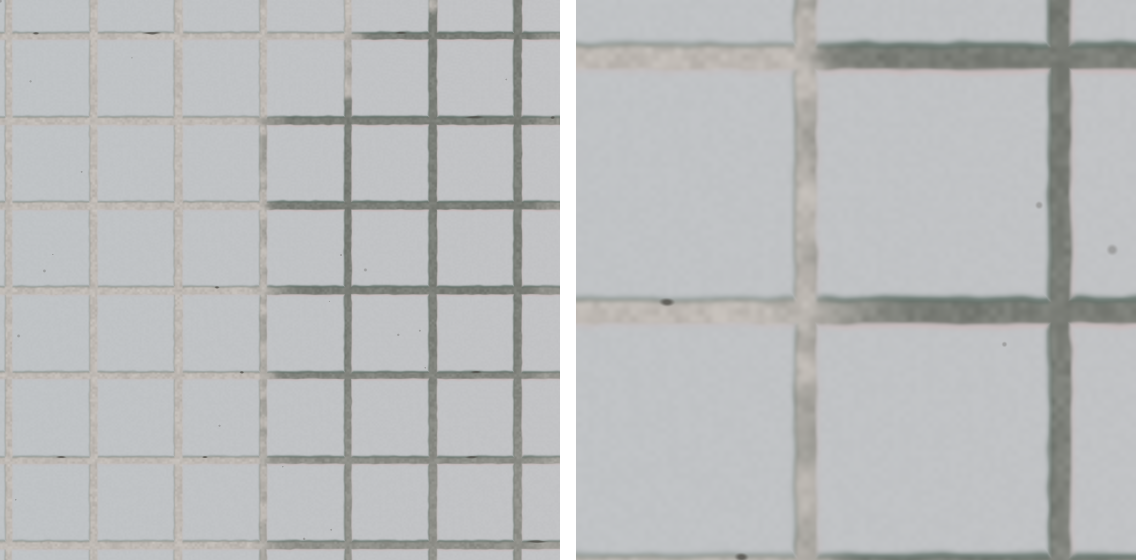
Left, the full canvas; right, a detail of the centre.
This texture is drawn by a Shadertoy shader. Its source:

```glsl
#define CELLS 6.6
#define ORIGIN vec2(0.0156, 0.0265)
#define HALF_WIDTH 0.046
#define TILE vec3(0.758, 0.764, 0.773)
#define PALE_GROUT vec3(0.750, 0.729, 0.708)
#define DARK_GROUT vec3(0.478, 0.490, 0.465)
#define SHADOW vec3(0.36, 0.43, 0.40)
#define PINK_RIM vec3(0.79, 0.72, 0.72)
#define SPECK vec3(0.30, 0.29, 0.27)
#define MOTTLE 0.10
#define GRAIN 0.014

float hash(vec2 p) {
    return fract(sin(dot(p, vec2(127.1, 311.7))) * 43758.5453);
}

float noise(vec2 p) {
    vec2 i = floor(p), f = fract(p);
    f = f * f * (3.0 - 2.0 * f);
    return mix(mix(hash(i), hash(i + vec2(1, 0)), f.x),
               mix(hash(i + vec2(0, 1)), hash(i + vec2(1, 1)), f.x), f.y);
}

// Soiling of the joints: the right side, with a stepped upper left border
float soiling(vec2 p) {
    float border = 3.1 + 1.05 * smoothstep(5.0, 5.35, p.y)
                 + 0.95 * smoothstep(6.05, 6.4, p.y);
    float ragged = (noise(p * 9.0) - 0.5) * 0.25;
    float dirt = smoothstep(border - 0.25, border + 0.25, p.x + ragged);
    dirt *= mix(0.68, 1.0, smoothstep(0.3, 3.2, p.y));
    return dirt * (1.0 - 0.35 * smoothstep(6.08, 6.35, p.x));
}

// Soft thin band around a distance of zero
float rim(float d, float width) {
    return exp(-d * d / (width * width));
}

// Small dark chips along the upper edge of some joints
float chips(vec2 p, vec2 q, float halfWidth) {
    vec2 id = vec2(floor(p.x), round(p.y));
    float along = fract(p.x) - mix(0.15, 0.9, hash(id + 3.7));
    float size = mix(0.025, 0.13, pow(hash(id + 8.3), 3.0));
    vec2 r = vec2(along / size, (q.y - halfWidth * 0.85) / 0.016);
    return step(0.68, hash(id + 5.1)) * (1.0 - smoothstep(0.3, 1.3, length(r)));
}

// Tiny scattered pits, at most one in each patch
float pits(vec2 p) {
    vec2 id = floor(p * 3.0), f = fract(p * 3.0);
    vec2 centre = 0.2 + 0.6 * vec2(hash(id + 1.3), hash(id + 6.9));
    float radius = mix(0.03, 0.07, hash(id + 4.4));
    float pit = 1.0 - smoothstep(radius * 0.3, radius * 1.2, length(f - centre));
    return pit * step(0.95, hash(id + 9.2));
}

void mainImage(out vec4 fragColor, in vec2 fragCoord) {
    vec2 uv = fragCoord / iResolution.xy;
    vec2 p = (uv - ORIGIN) * CELLS;
    float aa = max(CELLS / iResolution.y, 0.012);

    // Joints lie on whole numbers, with slightly uneven edges
    vec2 line = round(p);
    vec2 q = p - line;
    q += (vec2(noise(p * 13.0), noise(p * 13.0 + 40.0)) - 0.5) * 0.012;
    vec2 halfWidth = HALF_WIDTH
        + 0.008 * (vec2(hash(line.xx), hash(line.yy + 2.0)) - 0.5);
    vec2 edge = abs(q) - halfWidth;
    vec2 joint = 1.0 - smoothstep(-aa, aa, edge);
    float grout = max(joint.x, joint.y);
    float dirt = soiling(p);

    // Glazed tiles
    vec3 tile = TILE + (noise(p * 45.0) - 0.5) * GRAIN;
    tile += mix(vec3(-0.008, 0.001, 0.002), vec3(0.003, 0.0, 0.0), uv.x);

    // Mottled grout, coarse stains over fine grains
    float fine = noise(p * 34.0) * 0.6 + noise(p * 17.0 + 7.0) * 0.4 - 0.5;
    float stain = noise(p * 5.0 + 21.0) - 0.5;
    vec3 groutColor = mix(PALE_GROUT, DARK_GROUT, clamp(dirt + stain * 0.12, 0.0, 1.0));
    groutColor += fine * MOTTLE + stain * 0.025;
    vec3 color = mix(tile, groutColor, grout);

    // Shaded upper and left rims, pinkish lower and right rims
    vec2 open = 1.0 - joint.yx;
    float shade = max(rim(q.y - halfWidth.y, 0.016) * open.y,
                      rim(q.x + halfWidth.x, 0.013) * open.x * 0.6);
    float pink = max(rim(q.y + halfWidth.y + 0.008, 0.014) * open.y,
                     rim(q.x - halfWidth.x - 0.008, 0.012) * open.x * 0.6);
    color = mix(color, SHADOW, shade * mix(0.32, 0.65, dirt));
    color = mix(color, PINK_RIM, pink * mix(0.25, 0.6, dirt));

    // Wear
    color = mix(color, SPECK, chips(p, q, halfWidth.y) * 0.75);
    color = mix(color, SPECK, pits(p) * mix(0.3, 0.7, grout));

    fragColor = vec4(clamp(color, 0.0, 1.0), 1.0);
}
```
